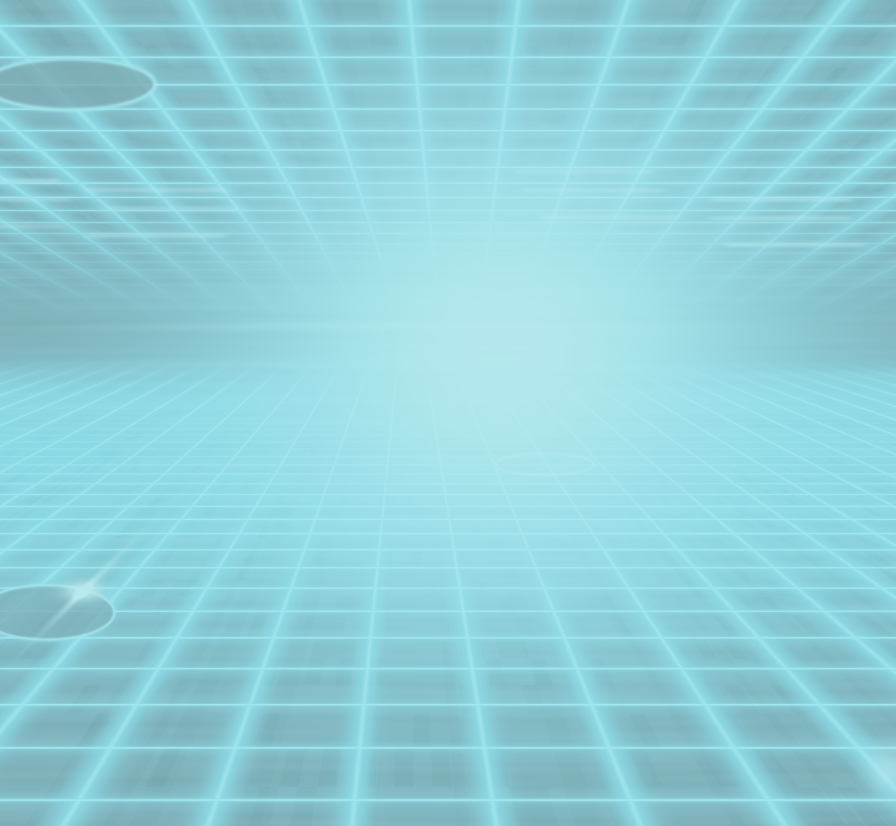
Give the GLSL for this background, as a Shadertoy shader.

```glsl
#define SEAM_Y 0.070
#define GLOW_CENTER vec2(0.065, 0.075)
#define FLOOR_VP vec2(-0.048, 0.1935)
#define CEILING_VP vec2(0.010, -0.1045)
#define SHADE vec3(0.490, 0.665, 0.700)
#define CYAN vec3(0.545, 0.855, 0.900)
#define LINE_TINT vec3(0.650, 0.915, 0.945)
#define PALE vec3(0.725, 0.915, 0.935)
#define HALO_WIDTH 0.019
#define STREAK_ROWS 3

float sq(float x) { return x * x; }

float hash(vec2 cell) {
    return fract(sin(dot(cell, vec2(127.1, 311.7))) * 43758.5);
}

// Distance from a coordinate to its nearest integer
float toInteger(float x) { return abs(fract(x + 0.5) - 0.5); }

// Layered sines: thin horizontal ripples that drift slowly across x
float ripples(vec2 p) {
    float sum = 0.0, freq = 90.0;
    for (int i = 0; i < 4; i++) {
        sum += sin(p.y * freq + 2.0 * sin(p.x * (3.0 + float(i)) + freq));
        freq *= 1.73;
    }
    return sum * 0.25;
}

// Signed distance to an ellipse, first order
float ellipse(vec2 p, vec2 radius) {
    float k = length(p / radius);
    return k * (k - 1.0) / max(length(p / (radius * radius)), 1e-4);
}

float rim(float dist, float width) { return exp(-sq(dist / width)); }

// Perspective plane; returns (core, halo, dark detail)
vec3 planeGrid(vec2 p, vec2 vanish, float spacing, float depth, vec2 phase) {
    float px = 1.0 / iResolution.y;
    float d = max(abs(p.y - vanish.y), 0.02);
    float column = (p.x - vanish.x) / (d * spacing) + phase.x;
    float row = depth / d - phase.y;
    float slope = (p.x - vanish.x) / d;

    // Screen-space distances keep every line smooth
    float dx = toInteger(column) * spacing * d / sqrt(1.0 + slope * slope);
    float rowGap = d * d / depth;
    float dy = toInteger(row) * rowGap;
    float rowFade = smoothstep(0.003, 0.018, rowGap);

    float halo = exp(-sq(dx / (HALO_WIDTH * d / 0.6)));
    float coreX = exp(-sq(dx / max(0.0052 * d, px)));
    float coreY = exp(-sq(dy / max(0.0022 * d, 0.8 * px))) * rowFade;
    float haloY = exp(-dy / (0.012 * d)) * rowFade;

    // Scattered panels and lengthwise traces between the lines
    vec2 cell = vec2(column * 7.0, row * 1.3);
    float panel = step(0.87, hash(floor(cell)));
    float trace = step(0.72, hash(vec2(floor(column * 11.0), 3.0)));
    float detail = (0.6 * panel + 0.4 * trace) * smoothstep(0.12, 0.3, d);
    return vec3(max(0.62 * coreX, 0.9 * coreY),
                1.0 - (1.0 - 0.88 * halo) * (1.0 - 0.6 * haloY), detail);
}

// Soft-ended bright dashes in four groups under the ceiling
float streaks(vec2 p) {
    vec4 groupX = vec4(-0.53, -0.34, 0.17, 0.417);
    vec4 groupY = vec4(0.281, 0.270, 0.292, 0.2585);
    float sum = 0.0;
    for (int i = 0; i < 4; i++) {
        for (int j = 0; j < STREAK_ROWS; j++) {
            float n = float(j);
            float shift = 0.05 * (hash(vec2(i, j)) - 0.5);
            vec2 q = p - vec2(groupX[i] + shift, groupY[i] - 0.0175 * n - 0.005 * n * n);
            float ends = smoothstep(0.095, 0.075, abs(q.x));
            sum += ends * exp(-sq(q.y / 0.0032)) * (0.55 + 0.45 * hash(vec2(j, i + 5)));
        }
    }
    return min(sum, 1.0);
}

void mainImage(out vec4 fragColor, in vec2 fragCoord) {
    vec2 p = (fragCoord - 0.5 * iResolution.xy) / iResolution.y;
    bool isFloor = p.y < SEAM_Y;
    vec3 grid = isFloor ? planeGrid(p, FLOOR_VP, 0.252, 6.277, vec2(0.39, 0.48))
                        : planeGrid(p, CEILING_VP, 0.2196, 8.07, vec2(0.43, 0.08));
    float visible = isFloor ? smoothstep(SEAM_Y, 0.0, p.y) : smoothstep(0.10, 0.30, p.y);

    // Ambient haze: central bloom plus a bright band on the far floor
    float r = length((p - GLOW_CENTER) * vec2(1.0, 1.1));
    float bloom = exp(-sq(r / 0.37));
    float band = 0.85 * exp(-sq((p.y + 0.05) / 0.19)) * smoothstep(SEAM_Y + 0.02, 0.02, p.y);
    float haze = 1.0 - (1.0 - bloom) * (1.0 - band);
    vec3 color = mix(SHADE, CYAN, clamp(0.12 + haze, 0.0, 1.0));
    color += 0.014 * ripples(p) - 0.028 * grid.z * visible * (1.0 - bloom);

    // Round platforms: two shaded at the left, one pale on the floor
    float upper = ellipse(p - vec2(-0.458, 0.398), vec2(0.103, 0.031));
    float lower = ellipse(p - vec2(-0.486, -0.2415), vec2(0.082, 0.033));
    float middle = ellipse(p - vec2(0.117, -0.062), vec2(0.059, 0.013));
    float inside = smoothstep(0.003, -0.003, min(upper, lower));
    float clearing = 1.0 - 0.75 * inside;

    // Grid light
    color = mix(color, CYAN, grid.y * visible * clearing);
    color = mix(color, LINE_TINT, grid.x * visible * clearing);
    color = mix(color, SHADE, 0.45 * inside);
    color = mix(color, LINE_TINT, 0.75 * max(rim(upper, 0.003), rim(lower, 0.002)));

    // Central glow, platform outline and dashes
    color = mix(color, PALE, 0.88 * exp(-sq(r / 0.27)));
    color = mix(color, PALE, 0.45 * rim(middle, 0.0018) + 0.55 * streaks(p));
    color = mix(color, PALE, 0.3 * exp(-sq((p.y - 0.105) / 0.004) - sq(p.x / 0.35)));

    // Spark with a diagonal flare, and a small corner light
    vec2 s = p - vec2(-0.442, -0.216);
    vec2 flare = vec2(s.x + s.y, s.y - s.x) * 0.7071;
    float spark = exp(-sq(s.x / 0.024) - sq(s.y / 0.012))
                + 0.6 * exp(-sq(flare.x / 0.065) - sq(flare.y / 0.004));
    spark += 0.6 * exp(-sq(length(p - vec2(0.535, -0.43)) / 0.025));
    color = mix(color, PALE, min(spark, 1.0));
    fragColor = vec4(clamp(color, 0.0, 1.0), 1.0);
}
```
